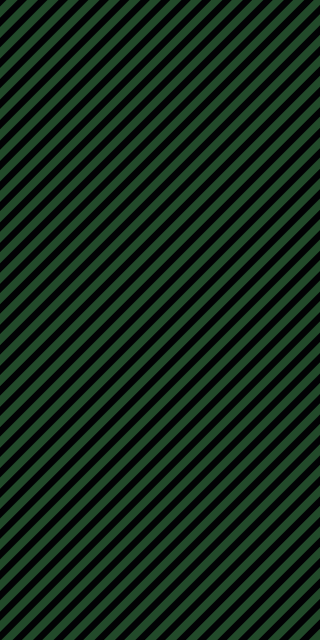
Write a Shadertoy shader that draws this pattern.

```glsl
// Even diagonal stripes in forest green on near-black, rising to the right
#define STRIPES_PER_HEIGHT 31.25
#define GREEN_SHARE 0.545
#define STRIPE_CENTRE 0.59
#define EDGE_PIXELS 1.0
#define GREEN vec3(0.133, 0.290, 0.163)
#define BLACK vec3(0.006, 0.008, 0.016)

// Signed distance to the nearest stripe edge, in periods; negative inside
float stripeDistance(float phase) {
    return abs(fract(phase - STRIPE_CENTRE + 0.5) - 0.5) - 0.5 * GREEN_SHARE;
}

void mainImage(out vec4 fragColor, in vec2 fragCoord) {
    // Canvas heights, measured from the top left corner
    vec2 p = vec2(fragCoord.x, iResolution.y - fragCoord.y) / iResolution.y;
    float phase = (p.x + p.y) * STRIPES_PER_HEIGHT;

    // One pixel across the 45 degree slope, in periods
    float pixel = sqrt(2.0) * STRIPES_PER_HEIGHT / iResolution.y;
    float halfEdge = 0.5 * EDGE_PIXELS * pixel;
    float coverage = 1.0 - clamp((stripeDistance(phase) + halfEdge) / (2.0 * halfEdge), 0.0, 1.0);

    fragColor = vec4(mix(BLACK, GREEN, coverage), 1.0);
}
```
